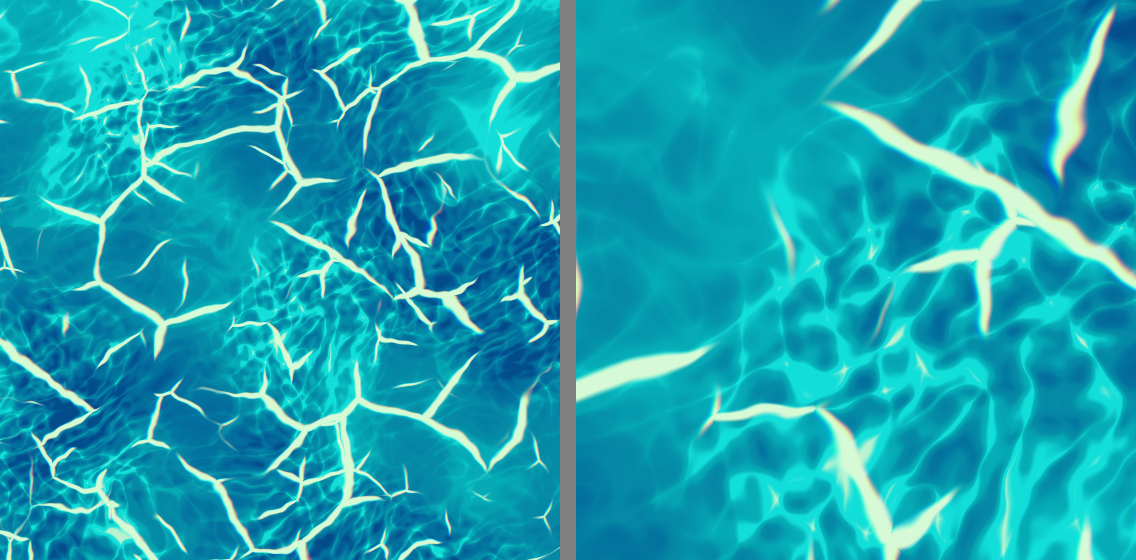
Left: the whole. Right: its middle third, enlarged.
Reproduce this texture procedurally as a Shadertoy shader.

```glsl
// Sunlit turquoise water: two warped Voronoi webs give the tapering caustic
// lines, while gradient noise gives soft depth patches, folds and fine ripples.
// Red and blue are shifted slightly sideways along the lines, as by refraction.

vec2 hash2(vec2 p) {
    vec3 q = fract(p.xyx * vec3(0.1031, 0.1030, 0.0973));
    q += dot(q, q.yzx + 33.33);
    return fract((q.xx + q.yz) * q.zy);
}

float gradAt(vec2 cell, vec2 offset) {
    float angle = 6.2832 * hash2(cell + 57.0).x;
    return dot(vec2(cos(angle), sin(angle)), offset);
}

float noise(vec2 p) {
    vec2 i = floor(p), f = p - i;
    vec2 u = f * f * f * (f * (f * 6.0 - 15.0) + 10.0);
    vec2 e = vec2(1.0, 0.0);
    return mix(mix(gradAt(i, f), gradAt(i + e, f - e), u.x),
               mix(gradAt(i + e.yx, f - e.yx), gradAt(i + 1.0, f - 1.0), u.x), u.y);
}

vec2 noise2(vec2 p) {
    return vec2(noise(p), noise(p + vec2(31.7, 18.3)));
}

vec2 site(vec2 cell) {
    return cell + 0.08 + 0.84 * hash2(cell + 11.0);
}

// Bright cell borders: rgb is the dispersed line core, a is its glow
vec4 caustic(vec2 p, float scale, float width, float fade) {
    p *= scale;
    vec2 home = floor(p), nearCell = home, nearest = vec2(8.0);
    for (int y = -1; y <= 1; y++)
    for (int x = -1; x <= 1; x++) {
        vec2 cell = home + vec2(x, y);
        vec2 r = site(cell) - p;
        if (dot(r, r) < dot(nearest, nearest)) { nearest = r; nearCell = cell; }
    }
    float d = 8.0;
    vec2 normal = vec2(1.0, 0.0);
    for (int y = -2; y <= 2; y++)
    for (int x = -2; x <= 2; x++) {
        if (x == 0 && y == 0) continue;
        vec2 r = site(nearCell + vec2(x, y)) - p;
        vec2 n = normalize(r - nearest);
        float border = dot(0.5 * (r + nearest), n) / scale;
        if (border < d) { d = border; normal = n; }
    }
    // The line thins out and vanishes where it fades
    float w = width * fade;
    vec3 shifted = abs(d - normal.x * vec3(-0.0022, -0.0004, 0.0022));
    vec3 core = smoothstep(0.0, 0.35, fade) * (1.0 - smoothstep(w * 0.6, w + 0.0022, shifted));
    return vec4(core, mix(0.25, 1.0, fade) * exp(-max(d, 0.0) / 0.011));
}

// Deep blue through turquoise to pale light
vec3 waterColor(float t) {
    vec3 c = mix(vec3(0.01, 0.30, 0.55), vec3(0.01, 0.44, 0.62), smoothstep(-0.15, 0.2, t));
    c = mix(c, vec3(0.02, 0.54, 0.65), smoothstep(0.2, 0.45, t));
    c = mix(c, vec3(0.02, 0.67, 0.71), smoothstep(0.45, 0.68, t));
    c = mix(c, vec3(0.07, 0.87, 0.85), smoothstep(0.68, 0.9, t));
    return mix(c, vec3(0.72, 0.95, 0.81), smoothstep(1.05, 1.45, t));
}

void mainImage(out vec4 fragColor, in vec2 fragCoord) {
    vec2 uv = fragCoord / iResolution.y;

    // Bend the surface at three sizes
    vec2 p = uv + 0.08 * noise2(uv * 3.5 + 4.0);
    p += 0.02 * noise2(uv * 11.0);

    // Choppy patches carry the small detail, the rest stays calm
    float chop = smoothstep(-0.2, 0.2, noise(uv * 2.9 + vec2(7.3, 2.1)) + 0.15 * (0.5 - uv.y));
    vec2 rough = p + mix(0.003, 0.006, chop) * noise2(uv * 45.0);

    // Broad depth patches
    float tone = 0.38 + 0.1 * (uv.y - 0.5);
    tone += 0.68 * noise(p * 2.6 + 20.0) + 0.45 * noise(p * 6.0 + 41.0);

    // Sheets of light with one crisp and one soft side
    float side = noise(p * 5.0 + 70.0);
    float sheet = side > 0.0 ? exp(-7.0 * side) : exp(55.0 * side);
    tone += 0.22 * sheet * smoothstep(-0.2, 0.2, noise(uv * 5.0 + 90.0));

    // Slanted ripple crests, wisps and speckle
    vec2 slant = vec2(dot(rough, vec2(0.86, 0.51)), dot(rough, vec2(-0.51, 0.86)));
    float crest = exp(-10.0 * abs(noise(slant * vec2(9.0, 28.0))));
    float wisp = exp(-13.0 * abs(noise(rough * vec2(20.0, 16.0) + 33.0)));
    tone += (0.12 + 0.4 * chop) * (crest - 0.3);
    tone += (0.06 + 0.42 * chop) * (wisp - 0.25);
    tone += (0.05 + 0.32 * chop) * noise(slant * vec2(26.0, 66.0) + 8.0);
    tone += (0.05 + 0.4 * chop) * noise(rough * 62.0);

    // Large and small caustic webs, broken up along their length
    float fade = smoothstep(-0.22, 0.22, noise(uv * 6.0 + 13.0));
    float fineFade = mix(0.45, 1.0, chop) * smoothstep(0.0, 0.32, noise(uv * 9.0 + 61.0));
    vec2 turned = vec2(0.88 * rough.x + 0.4 * rough.y, 0.95 * rough.y - 0.4 * rough.x);
    vec4 web = caustic(turned, 5.5, 0.0072, fade);
    vec4 fineWeb = caustic(rough + 3.0, 10.0, 0.005, fineFade);
    vec4 light = max(web, fineWeb * vec4(1.0, 1.0, 1.0, 0.75));
    tone += 0.46 * light.a;

    vec3 color = waterColor(tone);
    color = mix(color, vec3(0.18, 0.89, 0.73), 0.85 * smoothstep(0.5, 0.8, light.a));
    color = mix(color, vec3(0.84, 0.98, 0.84), light.rgb);
    fragColor = vec4(color, 1.0);
}
```
